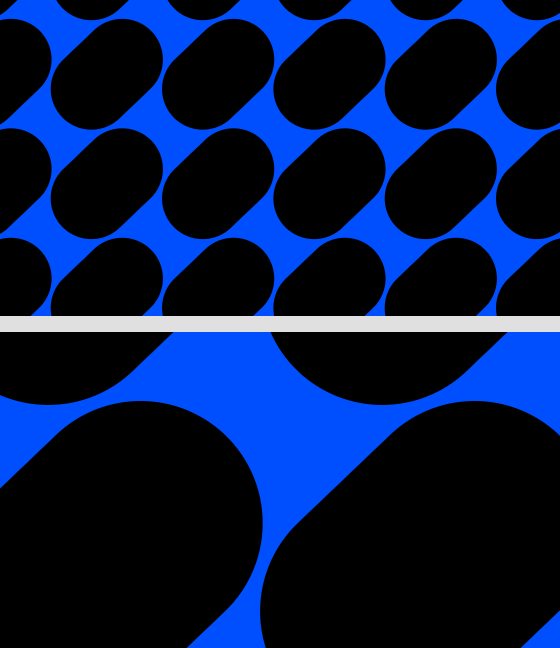
Top: the whole. Bottom: its middle third, enlarged.
This pattern is drawn by a Shadertoy shader. Its source:

```glsl
// Grid of slanted black capsules on a bright blue ground.

// Lengths are fractions of the canvas height.
const vec2 PERIOD = vec2(0.3523, 0.3464);        // spacing of the repeats
const vec2 GRID_CENTER = vec2(0.3380, 0.7650);   // center of one capsule
const vec2 HALF_AXIS = vec2(0.0487, 0.0465);     // capsule center to end center
const float RADIUS = 0.1288;
const vec3 GROUND_COLOR = vec3(0.0, 0.31, 1.0);
const vec3 CAPSULE_COLOR = vec3(0.0);

// Signed distance to a capsule centered at the origin.
float capsuleDistance(vec2 p, vec2 halfAxis, float radius) {
    float along = clamp(dot(p, halfAxis) / dot(halfAxis, halfAxis), -1.0, 1.0);
    return length(p - halfAxis * along) - radius;
}

// Nearest capsule; neighbors are included because ends cross cell borders.
float gridDistance(vec2 p) {
    vec2 cell = (fract((p - GRID_CENTER) / PERIOD + 0.5) - 0.5) * PERIOD;
    float nearest = 1e3;
    for (int y = -1; y <= 1; y++) {
        for (int x = -1; x <= 1; x++) {
            vec2 offset = vec2(float(x), float(y)) * PERIOD;
            nearest = min(nearest, capsuleDistance(cell - offset, HALF_AXIS, RADIUS));
        }
    }
    return nearest;
}

void mainImage(out vec4 fragColor, in vec2 fragCoord) {
    vec2 p = fragCoord / iResolution.y;

    // One-pixel smooth edge
    float ground = clamp(gridDistance(p) * iResolution.y + 0.5, 0.0, 1.0);

    fragColor = vec4(mix(CAPSULE_COLOR, GROUND_COLOR, ground), 1.0);
}
```
